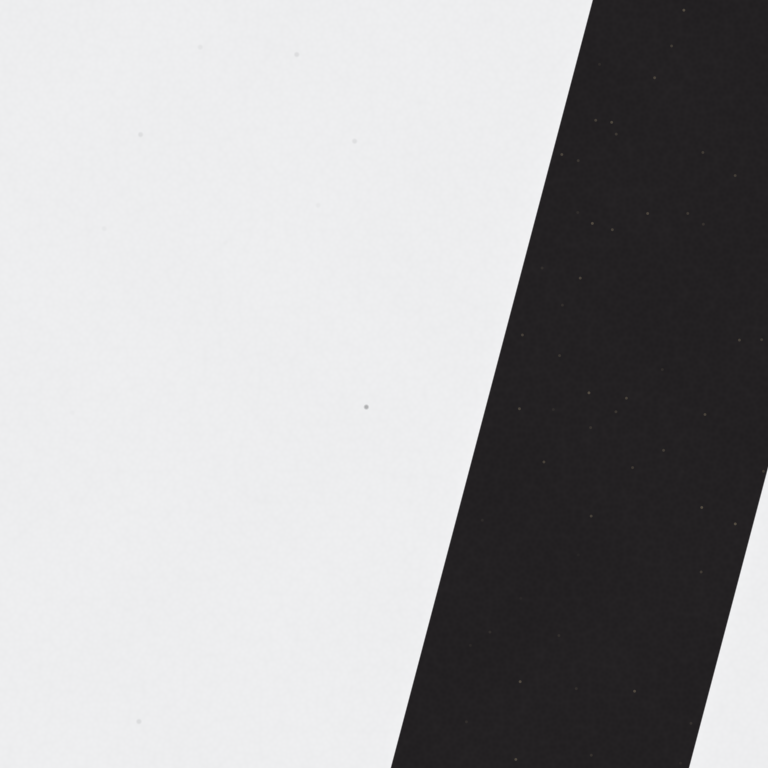
A WebGL 1 fragment shader for this background:

```glsl
precision highp float;
// A slanted band of black ink printed on pale paper.
// The band is a signed distance to a tilted line; cellular noise and
// layered sines add the paper grain, weave and scattered flecks.

uniform vec2 u_resolution;

#define BAND_FOOT 0.509      // left edge of the band at the bottom
#define BAND_WIDTH 0.388     // horizontal width of the band
#define BAND_LEAN 0.263      // shift to the right per unit of height
#define PAPER vec3(0.929, 0.931, 0.936)
#define INK vec3(0.139, 0.130, 0.136)
#define PAPER_GRAIN 0.016
#define INK_GRAIN 0.022
#define GRAIN_CELLS 150.0
#define FLECK_CELLS 42.0
#define SPOT vec2(0.477, 0.470)

vec2 hash2(vec2 p) {
  vec3 q = fract(p.xyx * vec3(0.1031, 0.1030, 0.0973));
  q += dot(q, q.yzx + 33.33);
  return fract((q.xx + q.yz) * q.zy);
}

// Distance to the nearest jittered point, in cells
float cellular(vec2 p) {
  vec2 cell = floor(p);
  float nearest = 2.0;
  for (int y = -1; y <= 1; y++) {
    for (int x = -1; x <= 1; x++) {
      vec2 neighbour = cell + vec2(float(x), float(y));
      nearest = min(nearest, distance(p, neighbour + hash2(neighbour + 7.0)));
    }
  }
  return nearest;
}

// Sparse soft dots: only a small share of the cells holds one
float flecks(vec2 p, float share) {
  vec2 cell = floor(p);
  vec2 chance = hash2(cell + 61.0);
  vec2 centre = 0.2 + 0.6 * hash2(cell + 19.0);
  float dot0 = 1.0 - smoothstep(0.03, 0.12, distance(fract(p), centre));
  return dot0 * step(chance.x, share) * chance.y;
}

// Broad, faint unevenness of the sheet
float mottle(vec2 p) {
  return sin(p.x * 17.0 + 2.0 * sin(p.y * 11.0)) * 0.5
       + sin(p.y * 29.0 + 2.0 * sin(p.x * 23.0)) * 0.3
       + sin((p.x + p.y) * 61.0) * 0.2;
}

void main() {
  float unit = min(u_resolution.x, u_resolution.y);
  vec2 uv = gl_FragCoord.xy / u_resolution;

  // Signed distance to the band, negative inside
  float across = uv.x - BAND_FOOT - BAND_LEAN * uv.y;
  float band = abs(across - 0.5 * BAND_WIDTH) - 0.5 * BAND_WIDTH;
  band /= sqrt(1.0 + BAND_LEAN * BAND_LEAN);

  // Shared grain
  float fine = cellular(uv * GRAIN_CELLS) - 0.5;
  float coarse = cellular(uv * GRAIN_CELLS * 0.4 + 31.0) - 0.5;
  float grain = 0.6 * fine + 0.4 * coarse;
  float weave = sin(uv.x * 520.0) * sin(uv.y * 470.0);

  // Paper, slightly brighter beside the ink
  vec3 paper = PAPER - PAPER_GRAIN * grain;
  paper += 0.002 * mottle(uv) + 0.001 * weave;
  paper += 0.012 * exp(-max(band, 0.0) * 90.0);
  paper -= 0.07 * flecks(uv * FLECK_CELLS * 0.6, 0.02);
  paper -= 0.25 * (1.0 - smoothstep(0.001, 0.0045, distance(uv, SPOT)));

  // Ink with pale, warm dust
  vec3 ink = INK + INK_GRAIN * grain * vec3(1.0, 0.98, 0.95);
  ink += 0.003 * mottle(uv + 3.0);
  ink += vec3(0.20, 0.18, 0.13) * flecks(uv * FLECK_CELLS, 0.10);

  // Soft printed edge
  float softness = max(0.0013, 0.75 / unit);
  float coverage = 1.0 - smoothstep(-softness, softness, band);
  gl_FragColor = vec4(mix(paper, ink, coverage), 1.0);
}
```
